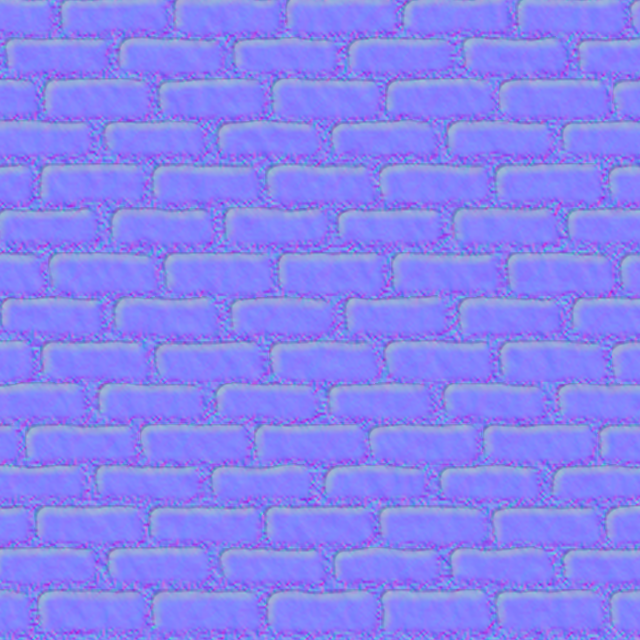
Reproduce this texture map procedurally as a WebGL 1 fragment shader.

```glsl
precision highp float;
// Tangent-space normal map of a worn brick wall in running bond.
// Each brick is a wobbly rounded box; its distance gradient tints the bevels,
// and slopes of value noise roughen the faces lightly and the mortar strongly.

uniform vec2 u_resolution;

#define ROWS 15.0
#define COLUMNS 5.6
#define BRICK_SIZE vec2(0.160, 0.0540)
#define CORNER 0.016
#define WOBBLE 0.0065
#define BEVEL 0.015
#define FACE_GRAIN 0.035
#define MORTAR_GRAIN 0.27
#define FLAT_COLOR vec3(0.52, 0.51, 0.995)
#define MORTAR_COLOR vec3(0.515, 0.51, 0.965)
#define LIT_TINT vec3(0.10, 0.18, -0.15)
#define SHADE_TINT vec3(0.03, -0.10, -0.02)

float hash(vec2 p) {
  vec3 q = fract(p.xyx * vec3(0.1031, 0.1030, 0.0973));
  q += dot(q, q.yzx + 33.33);
  return fract((q.x + q.y) * q.z);
}

float noise(vec2 p) {
  vec2 cell = floor(p);
  vec2 f = fract(p);
  f = f * f * (3.0 - 2.0 * f);
  float low = mix(hash(cell), hash(cell + vec2(1.0, 0.0)), f.x);
  float high = mix(hash(cell + vec2(0.0, 1.0)), hash(cell + 1.0), f.x);
  return mix(low, high, f.y);
}

// Change of the noise across one cell, along x and y
vec2 noiseSlope(vec2 p) {
  vec2 e = vec2(0.5, 0.0);
  return vec2(noise(p + e) - noise(p - e), noise(p + e.yx) - noise(p - e.yx));
}

// Signed distance to the nearest brick, negative inside
float brickDistance(vec2 uv) {
  vec2 pitch = 1.0 / vec2(COLUMNS, ROWS);
  vec2 p = vec2(uv.x, 1.0 - uv.y);

  // Courses sag slightly and start at uneven offsets
  p.y += 0.0072 - 0.0052 * cos((p.y * ROWS - 8.2) * 0.6);
  float row = min(floor(p.y / pitch.y), ROWS - 1.0);
  float odd = mod(row, 2.0);
  float start = 0.076 - 0.0022 * row + 0.0143 * cos(0.92 * (row + 0.2)) + 0.1 * odd;
  float column = floor((p.x - start) / pitch.x);
  vec2 local = p - vec2(start + column * pitch.x, row * pitch.y);

  // Size varies by course and by brick, with the top edge held in place
  vec2 size = BRICK_SIZE;
  size.x += 0.004 - 0.009 * odd + 0.006 * (hash(vec2(column + 9.0, row)) - 0.5);
  size.y += 0.002 - 0.005 * odd + 0.005 * (hash(vec2(row, 41.0)) - 0.5);
  vec2 center = vec2(0.5 * pitch.x, 0.0065 + 0.5 * size.y);

  // Worn outline, slightly slanted at the ends
  vec2 wear = vec2(noise(uv * 22.0), noise(uv * 22.0 + 57.0)) - 0.5;
  wear += 0.3 * (vec2(noise(uv * 65.0), noise(uv * 65.0 + 91.0)) - 0.5);
  vec2 fromCenter = local - center + WOBBLE * wear;
  fromCenter.x -= 0.08 * fromCenter.y;
  vec2 q = abs(fromCenter) - 0.5 * size + CORNER;
  return length(max(q, 0.0)) + min(max(q.x, q.y), 0.0) - CORNER;
}

void main() {
  vec2 uv = gl_FragCoord.xy / u_resolution;

  // Outline and the direction its edge faces
  float d = brickDistance(uv);
  vec2 e = vec2(0.002, 0.0);
  vec2 outward = vec2(brickDistance(uv + e) - brickDistance(uv - e),
                      brickDistance(uv + e.yx) - brickDistance(uv - e.yx));
  outward /= length(outward) + 0.00001;
  float facing = dot(outward, vec2(-0.67, 0.74));
  float lit = max(facing, 0.0);
  float shade = max(-facing, 0.0);

  // Mortar creeps over the shaded edges and stays clear of the pale ones
  float mortar = smoothstep(-0.006, 0.006, d + 0.004 * shade - 0.003 * lit);
  vec3 color = mix(FLAT_COLOR, MORTAR_COLOR, mortar);

  // Roughness: fine grain with a diagonal lean, and soft dents on the faces
  vec2 grain = noiseSlope(uv * 225.0) + 0.3 * noiseSlope(uv * 120.0 + 17.0);
  float lean = dot(grain, vec2(-0.5, 0.5));
  grain = 0.75 * grain + lean * vec2(-0.5, 0.5);
  vec2 dents = noiseSlope(uv * vec2(75.0, 50.0) + 31.0);
  dents += 0.6 * noiseSlope(uv * vec2(130.0, 95.0) + 73.0);
  vec2 bump = grain * mix(FACE_GRAIN, MORTAR_GRAIN, mortar) + dents * 0.05;
  color += vec3(bump, -1.2 * dot(bump, bump));

  // Wide pale bevel at top and left, narrow violet one at bottom and right
  float litBand = smoothstep(-BEVEL, -0.1 * BEVEL, d) * (1.0 - smoothstep(0.0, 0.007, d));
  float shadeBand = smoothstep(-0.75 * BEVEL, 0.0, d) * (1.0 - smoothstep(0.001, 0.010, d));
  color += LIT_TINT * lit * litBand;
  color += SHADE_TINT * shade * shadeBand;

  // Dark crease just outside the pale bevel
  float crease = smoothstep(0.0, 0.004, d) * (1.0 - smoothstep(0.004, 0.011, d));
  color *= 1.0 - 0.16 * crease * lit;

  gl_FragColor = vec4(clamp(color, 0.0, 1.0), 1.0);
}
```
